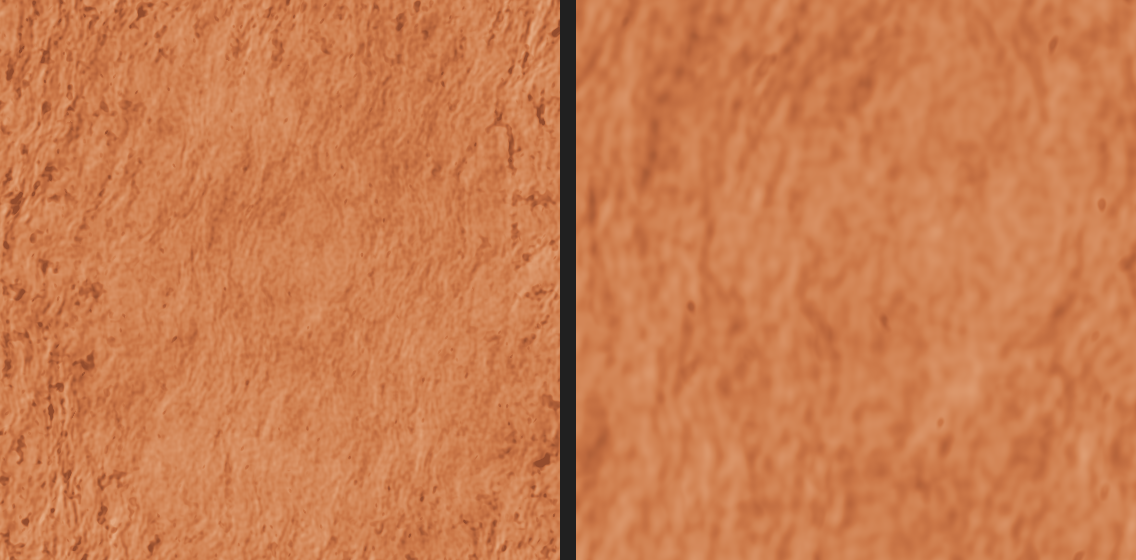
Left: the whole. Right: its middle third, enlarged.
Write a WebGL 1 fragment shader that draws this texture.

```glsl
precision highp float;
// Sun-baked orange clay wall: short upright ridges, rough borders and small dark pits.

uniform vec2 u_resolution;

#define RIDGE_SCALE vec2(30.0, 16.0)
#define SLANT 0.13
#define RELIEF 4.3
#define LIGHT_STEP 0.0022
#define GRAIN 1.15
#define BLOTCH 1.35
#define HOLLOW_DEPTH 2.7
#define PIT_GRID vec2(38.0, 34.0)
#define PIT_SHARE 0.3

float hash(vec2 p) {
  return fract(sin(dot(p, vec2(127.1, 311.7))) * 43758.5453);
}

float cornerSlope(vec2 cell, vec2 offset) {
  float angle = 6.28319 * hash(cell);
  return dot(vec2(cos(angle), sin(angle)), offset);
}

// Gradient noise, roughly -0.7 to 0.7
float noise(vec2 p) {
  vec2 i = floor(p), f = p - i;
  vec2 s = f * f * f * (f * (f * 6.0 - 15.0) + 10.0);
  vec2 e = vec2(1.0, 0.0);
  float low = mix(cornerSlope(i, f), cornerSlope(i + e.xy, f - e.xy), s.x);
  float high = mix(cornerSlope(i + e.yx, f - e.yx), cornerSlope(i + e.xx, f - e.xx), s.x);
  return mix(low, high, s.y);
}

// Leaning, bent coordinates shared by ridges and hollows
vec2 slanted(vec2 p) {
  float bend = 0.05 * noise(p * 4.0 + 7.3) + 0.014 * noise(p * 17.0 + 2.1);
  return vec2(p.x - SLANT * p.y + bend, p.y + 0.016 * noise(p * 13.0 + 31.7));
}

// Rounded swells, narrow creases and crumbly detail
float height(vec2 p) {
  vec2 q = slanted(p) * RIDGE_SCALE;
  float h = 0.9 * noise(q);
  h -= 0.5 * sqrt(pow(noise(q * 1.3 + 61.0), 2.0) + 0.002);
  h += 0.5 * noise(q * vec2(1.9, 2.1) + 13.7);
  h += 0.33 * noise(q * vec2(3.4, 4.4) + 41.3);
  return h;
}

// Rougher towards the sides, and a little towards top and bottom
float roughness(vec2 p) {
  vec2 border = abs(p - vec2(0.55, 0.48));
  float edge = smoothstep(0.22, 0.5, border.x) + 0.65 * smoothstep(0.3, 0.52, border.y);
  return clamp(edge * (0.8 + 1.2 * noise(p * 6.0 + 19.0)), 0.0, 1.0);
}

// Small scattered dark pits, denser where the wall is rough
float pits(vec2 p, float rough) {
  vec2 g = p * PIT_GRID, cell = floor(g);
  float dark = 0.0;
  for (int y = -1; y <= 1; y++) {
    for (int x = -1; x <= 1; x++) {
      vec2 c = cell + vec2(float(x), float(y));
      vec2 center = c + vec2(hash(c + 3.1), hash(c + 8.7));
      vec2 d = (g - center) / PIT_GRID;
      d.x += (hash(c + 33.3) - 0.6) * d.y;
      float radius = mix(0.003, 0.0075, pow(hash(c + 15.2), 3.0));
      float present = step(hash(c + 21.9), PIT_SHARE * (0.6 + rough));
      float ragged = 0.5 * noise(p * 140.0 + 12.0);
      float spot = 1.0 - smoothstep(0.2, 1.0, length(d * vec2(1.0, 0.6)) / radius + ragged);
      dark = max(dark, spot * present * (0.3 + 0.7 * hash(c + 27.4)));
    }
  }
  return dark;
}

// Tone 0 is the middle clay; negative is shade, positive is light
vec3 clayColor(float tone) {
  vec3 deep = vec3(0.58, 0.30, 0.175);
  vec3 shade = vec3(0.74, 0.41, 0.24);
  vec3 middle = vec3(0.797, 0.468, 0.28);
  vec3 clay = vec3(0.82, 0.511, 0.322);
  vec3 pale = vec3(0.843, 0.557, 0.378);
  vec3 glint = vec3(0.89, 0.66, 0.50);
  vec3 color = mix(deep, shade, clamp((tone + 3.6) / 2.0, 0.0, 1.0));
  color = mix(color, middle, clamp((tone + 1.6) / 1.1, 0.0, 1.0));
  color = mix(color, clay, clamp((tone + 0.5) / 0.7, 0.0, 1.0));
  color = mix(color, pale, clamp((tone - 0.2) / 1.1, 0.0, 1.0));
  return mix(color, glint, clamp((tone - 1.3) / 2.4, 0.0, 1.0));
}

void main() {
  vec2 p = gl_FragCoord.xy / u_resolution;
  float rough = roughness(p);

  // Side light across the ridges
  vec2 toLight = LIGHT_STEP * vec2(-0.87, 0.5);
  float tone = RELIEF * (height(p - toLight) - height(p + toLight));
  tone *= 0.8 + 0.75 * rough;

  // Broad colour drift and fine grain
  tone += BLOTCH * (noise(p * 3.5 + 5.0) + 0.9 * noise(slanted(p) * vec2(17.0, 12.0) + 50.0));
  tone += GRAIN * (noise(p * vec2(135.0, 105.0)) + 0.7 * noise(p * 70.0 + 9.0));

  // Ragged hollows and pits
  float hollow = noise(slanted(p) * vec2(38.0, 24.0) + 77.0) + 0.4 * noise(p * 95.0 + 3.0);
  tone -= HOLLOW_DEPTH * smoothstep(0.16, 0.46, hollow) * (0.28 + rough);
  tone -= 2.2 * pits(p, rough);

  gl_FragColor = vec4(clayColor(tone + 0.22), 1.0);
}
```
